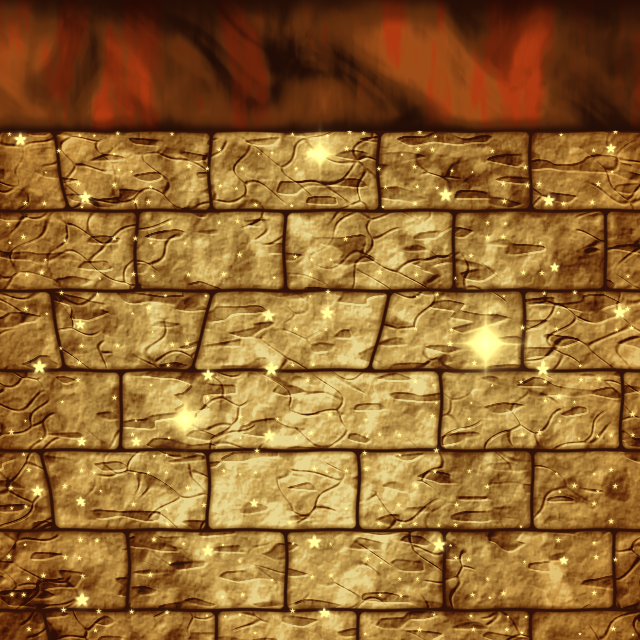
Write a WebGL 1 fragment shader that draws this texture.

```glsl
precision highp float;
uniform vec2 u_resolution;

const float WALL_TOP = 0.7956;
const float ROW_HEIGHT = 0.1248;
const vec3 SOOT = vec3(0.19, 0.07, 0.03);
const vec3 UMBER = vec3(0.38, 0.18, 0.05);
const vec3 BRONZE = vec3(0.53, 0.35, 0.12);
const vec3 GOLD = vec3(0.67, 0.52, 0.25);
const vec3 SAND = vec3(0.82, 0.67, 0.35);
const vec3 CREAM = vec3(0.91, 0.84, 0.56);
const vec3 RUST = vec3(0.62, 0.30, 0.09);
const vec3 SPARK = vec3(1.0, 0.93, 0.55);

vec2 hash2(vec2 p) {
  return fract(sin(vec2(dot(p, vec2(127.1, 311.7)), dot(p, vec2(269.5, 183.3)))) * 43758.5);
}

// Cellular noise: nearest distance, gap to the second, blended cell value
vec3 cellular(vec2 p) {
  vec2 cell = floor(p), f = p - cell;
  float near = 8.0, second = 8.0, sum = 0.0, total = 0.0;
  for (int j = -1; j <= 1; j++) {
    for (int i = -1; i <= 1; i++) {
      vec2 o = vec2(float(i), float(j));
      vec2 rnd = hash2(cell + o);
      float d = length(o + rnd - f);
      second = min(second, max(near, d));
      near = min(near, d);
      float w = exp(-7.0 * d * d);
      sum += w * fract(rnd.x * 7.0 + rnd.y * 3.0);
      total += w;
    }
  }
  return vec3(near, second - near, sum / total);
}

float clouds(vec2 p) {
  float sum = 0.0, amp = 0.5;
  for (int i = 0; i < 4; i++) {
    sum += amp * cellular(p).z;
    p = mat2(1.6, 1.2, -1.2, 1.6) * p + 3.7;
    amp *= 0.55;
  }
  return sum - 0.5;
}

vec2 bend(vec2 p, float amount) {
  return p + amount * (sin(p.yx * 2.3 + vec2(0.0, 1.7)) + 0.5 * sin(p.yx * 5.1 + p));
}

// Stone height: pitted grain, flat chips and branching cracks
float carving(vec2 p) {
  float worn = smoothstep(0.4, 0.65, cellular(p * 13.0 + 3.0).z);
  float crack = 1.0 - smoothstep(0.0, 0.1, cellular(bend(p * vec2(14.0, 19.0), 0.3)).y);
  float chip = smoothstep(0.72, 0.85, cellular(p * vec2(22.0, 75.0)).z);
  return clouds(p * 30.0) - 0.3 * crack * worn - 0.3 * chip;
}

// Distance to the rounded brick outline, then brick column and row
vec3 brick(vec2 p) {
  float down = (WALL_TOP - p.y) / ROW_HEIGHT;
  float row = floor(down), v = down - row, odd = mod(row, 2.0);
  float side = 1.0, column = 0.0;
  for (int k = 0; k < 4; k++) {
    float i = float(k);
    if (row == 3.0 && k == 1) continue; // one double-length brick
    float lean = k == 0 ? 0.023 : (row == 2.0 && k < 3 ? -0.032 : 0.0);
    float jitter = 0.04 * (hash2(vec2(i, row) + 2.0).x - 0.5);
    float x = 0.25 * i + mix(0.075, 0.207, odd) + jitter;
    x += (1.0 - odd) * lean * (v - 0.5) + 0.0012 * sin(v * 7.0 + i + row);
    side = min(side, abs(p.x - x));
    column += step(x, p.x);
  }
  vec2 gap = vec2(side, min(v, 1.0 - v) * ROW_HEIGHT);
  const float radius = 0.011;
  return vec3(radius - length(max(radius - gap, 0.0)), column, row);
}

vec3 goldRamp(float t) {
  t = clamp(t, 0.0, 1.0) * 5.0;
  vec3 c = mix(SOOT, UMBER, min(t, 1.0));
  c = mix(c, BRONZE, clamp(t - 1.0, 0.0, 1.0));
  c = mix(c, GOLD, clamp(t - 2.0, 0.0, 1.0));
  c = mix(c, SAND, clamp(t - 3.0, 0.0, 1.0));
  return mix(c, CREAM, clamp(t - 4.0, 0.0, 1.0));
}

// Scattered five-pointed twinkles, one per chosen grid cell
float twinkles(vec2 p, float count, float chance, float size) {
  vec2 cell = floor(p * count), rnd = hash2(cell + count);
  vec2 d = fract(p * count) - 0.3 - 0.4 * rnd;
  float pick = hash2(cell + 41.0).x;
  float r = length(d) / (size * (0.5 + 0.5 * rnd.y));
  float spike = 0.75 + 0.25 * cos(5.0 * atan(d.x, d.y + 1e-5));
  return step(pick, chance) * (smoothstep(1.0, 0.2, r / spike) + 0.4 * exp(-2.0 * r * r));
}

// Four-rayed glint
float glint(vec2 p, vec2 center, float size) {
  vec2 d = abs(p - center) / size;
  vec2 taper = max(1.0 - d, 0.0);
  vec2 rays = taper * taper * exp(-24.0 * d.yx);
  return rays.x + rays.y + 1.2 * exp(-28.0 * dot(d, d)) + 0.3 * exp(-5.0 * dot(d, d));
}

vec3 wall(vec2 uv, float pixel) {
  vec3 b = brick(uv + 0.001 * sin(uv.yx * 45.0));
  vec2 p = uv + b.yz * 3.17;
  float height = carving(p);
  float relief = height - carving(p + vec2(-0.0025, 0.003));
  float fade = smoothstep(0.25, 0.72, length(uv - vec2(0.5, 0.42)));
  float tone = 0.72 + 0.75 * height + 0.9 * relief - 0.3 * fade;
  tone += 0.6 * clouds(uv * 6.0) + 0.08 * (hash2(b.yz).x - 0.5);
  tone *= mix(0.55, 1.0, smoothstep(0.002, 0.011, b.x));
  vec3 color = goldRamp(tone) * mix(vec3(1.0), vec3(0.95, 0.8, 0.6), fade);
  return mix(SOOT, color, smoothstep(0.0025 - pixel, 0.0025 + pixel, b.x));
}

vec3 rustBand(vec2 uv) {
  float stain = clouds(bend(uv * vec2(7.0, 6.0), 0.35));
  float streak = clouds(uv * vec2(24.0, 5.0) + 9.0);
  float glow = exp(-pow((uv.x - 0.63) / 0.12, 2.0)) - exp(-pow((uv.x - 0.12) / 0.09, 2.0));
  float tone = 0.5 + 1.5 * stain + 0.6 * streak + 0.16 * glow;
  tone *= smoothstep(-0.03, 0.08, 1.0 - uv.y) * smoothstep(-0.01, 0.03, uv.y - WALL_TOP);
  tone *= mix(0.6, 1.0, smoothstep(0.0, 0.2, 1.0 - uv.x));
  vec3 color = mix(SOOT * 0.7, UMBER, smoothstep(0.0, 0.5, tone));
  color = mix(color, RUST, smoothstep(0.45, 1.0, tone));
  return color * mix(vec3(1.0), vec3(1.1, 0.75, 0.7), smoothstep(0.0, 0.2, streak));
}

void main() {
  vec2 uv = gl_FragCoord.xy / u_resolution;
  float pixel = 1.0 / u_resolution.y;
  float isWall = 1.0 - smoothstep(WALL_TOP - pixel, WALL_TOP + pixel, uv.y);
  vec3 color = mix(rustBand(uv), wall(uv, pixel), isWall);
  // Sparkling dust, stars and large glints
  float light = 0.65 * twinkles(uv, 36.0, 0.3, 0.24) + twinkles(uv, 11.0, 0.22, 0.18);
  light *= isWall;
  light += glint(uv, vec2(0.759, 0.4635), 0.11) + glint(uv, vec2(0.5, 0.759), 0.06);
  light += glint(uv, vec2(0.289, 0.345), 0.065);
  gl_FragColor = vec4(mix(color, SPARK, min(light, 1.0)) + 0.12 * light * SPARK, 1.0);
}
```
